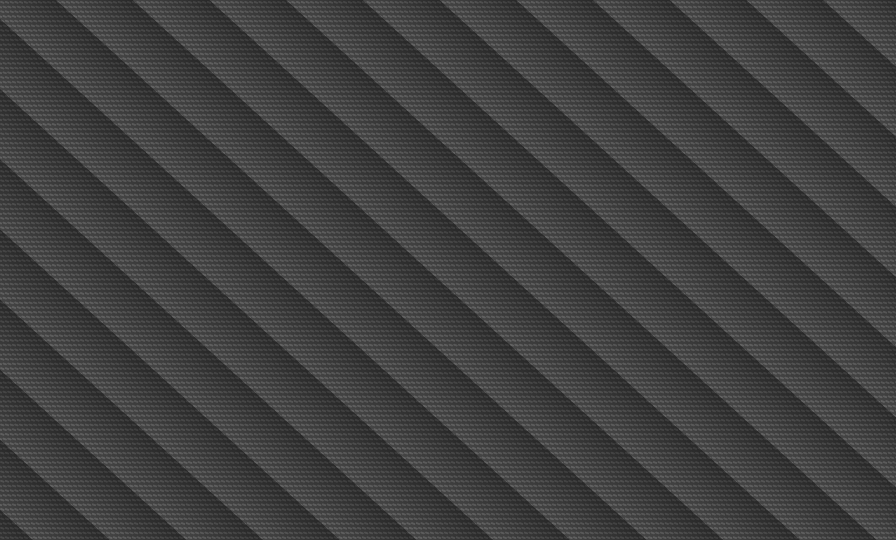
Write a Shadertoy shader that draws this pattern.

```glsl
// Dark woven fabric crossed by diagonal bands that fade from light to dark
#define BANDS vec2(7.04, 7.70)   // bands per canvas height, along x and y
#define BAND_SHIFT 0.42          // phase of the bands
#define DARK_TONE 0.185
#define LIGHT_TONE 0.315
#define THREADS 115.0            // weave rows per canvas height
#define STITCH_HALF_LENGTH 0.25
#define STITCH_RADIUS 0.20
#define STITCH_SLOPE 0.35
#define WEAVE_CONTRAST 0.38

// Sawtooth: light at the start of each band, dark at its end
float bandLight(vec2 p, float pixel) {
    float phase = fract(dot(p, BANDS) - BAND_SHIFT);
    float edge = pixel * length(BANDS);
    return (1.0 - phase) * smoothstep(0.0, edge, phase);
}

float segmentDistance(vec2 p, vec2 halfAxis) {
    float t = clamp(dot(p, halfAxis) / dot(halfAxis, halfAxis), -1.0, 1.0);
    return length(p - halfAxis * t);
}

// Short slanted stitches, every other row shifted by half a stitch
float weave(vec2 p, float pixel) {
    vec2 cell = p * THREADS;
    cell.x += 0.5 * mod(floor(cell.y), 2.0);
    vec2 local = fract(cell) - 0.5;
    vec2 halfAxis = STITCH_HALF_LENGTH * vec2(1.0, -STITCH_SLOPE);
    float d = segmentDistance(local, halfAxis) - STITCH_RADIUS;
    float blur = max(0.5 * pixel * THREADS, 0.12);
    return 1.0 - smoothstep(-blur, blur, d);
}

void mainImage(out vec4 fragColor, in vec2 fragCoord) {
    float pixel = 1.0 / iResolution.y;
    vec2 p = fragCoord * pixel;

    // Band shading, modulated by the threads around their mean coverage
    float tone = mix(DARK_TONE, LIGHT_TONE, bandLight(p, pixel));
    tone *= 1.0 + WEAVE_CONTRAST * (weave(p, pixel) - 0.36);

    fragColor = vec4(vec3(tone), 1.0);
}
```
